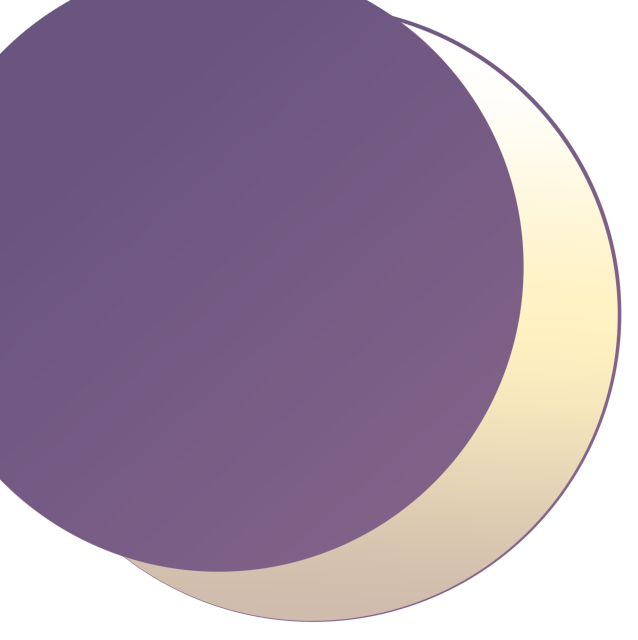
This background is drawn by a Shadertoy shader. Its source:

```glsl
// A crescent moon on white: a dusky violet disc, a cream disc set inside it,
// and a second violet disc laid over that to leave the lit crescent.
// Each part is a smooth-edged circle filled with a linear gradient.

// Coverage of a circle, softened over about one pixel.
float disc(vec2 p, vec2 center, float radius) {
    float edge = 0.75 / iResolution.y;
    return 1.0 - smoothstep(-edge, edge, length(p - center) - radius);
}

// Violet shade, from cool at the upper left to warm at the lower right.
vec3 violetShade(vec2 p) {
    float t = clamp(0.5 + dot(p, vec2(0.75, -0.85)), 0.0, 1.0);
    return mix(vec3(0.416, 0.333, 0.502), vec3(0.520, 0.390, 0.540), t);
}

// Moonlight, from white at the top through cream to dim beige at the foot.
vec3 moonlight(vec2 p) {
    float height = p.y + 0.04 * (p.x - 0.3);
    vec3 cream = vec3(1.0, 0.945, 0.755);
    vec3 upper = mix(cream, vec3(1.0), smoothstep(-0.04, 0.44, height));
    return mix(vec3(0.81, 0.735, 0.675), upper, smoothstep(-0.50, 0.02, height));
}

void mainImage(out vec4 fragColor, in vec2 fragCoord) {
    // Centered coordinates, one unit per canvas height.
    vec2 p = (fragCoord - 0.5 * iResolution.xy) / iResolution.y;
    vec3 violet = violetShade(p);

    // Backdrop and outer disc, whose border stays as a thin rim.
    vec3 color = mix(vec3(1.0), violet, disc(p, vec2(-0.0091, 0.0098), 0.4815));

    // Lit disc, then the shadow that covers most of it.
    color = mix(color, moonlight(p), disc(p, vec2(-0.0111, 0.0078), 0.4779));
    color = mix(color, violet, disc(p, vec2(-0.1569, 0.0833), 0.4766));

    fragColor = vec4(color, 1.0);
}
```
